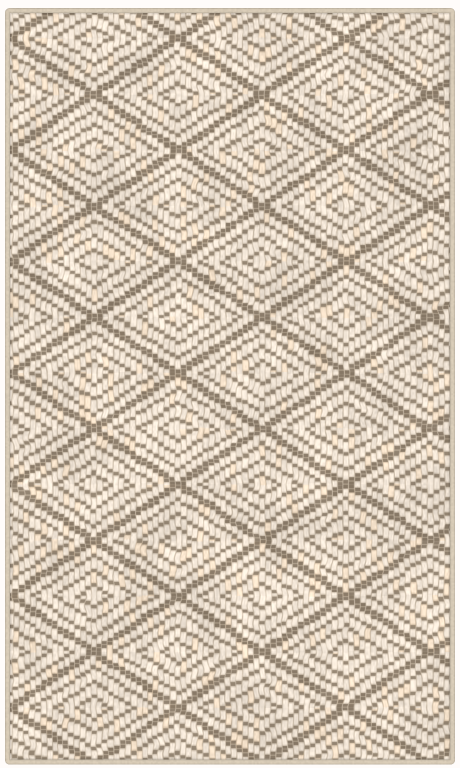
Reproduce this pattern procedurally as a WebGL 2 fragment shader.

```glsl
#version 300 es
precision highp float;
// A woven rug: a lattice of nested stepped diamonds in cream and taupe yarn, with a bound edge.
uniform vec2 u_resolution;
out vec4 outColor;

// Layout, in canvas heights
const vec2 RUG_CENTER = vec2(0.2995, 0.4970);
const vec2 RUG_HALF = vec2(0.2930, 0.4925);
const float CORNER = 0.006;
const float BINDING = 0.0065;
const vec2 CROSSING = vec2(0.2318, 0.5143);
const vec2 PERIOD = vec2(0.2188, 0.1452);

// Weave, in stitch cells
const float CELLS = 30.0;       // columns and rows in one repeat
const float RING_STEP = 4.0;    // rows between nested diamonds
const float LINE_HALF = 1.08;   // lattice line
const float RING_HALF = 0.50;   // nested diamonds
const float DASH_WIDTH = 0.46;
const vec2 WOBBLE = vec2(0.5, 0.8);
const float UNEVEN = 0.07;      // broad light and dark areas
const int SAMPLES = 4;

const vec3 BACKGROUND = vec3(1.00, 0.99, 0.98);
const vec3 CREAM = vec3(0.98, 0.93, 0.87);
const vec3 GAP = vec3(0.75, 0.69, 0.61);
const vec3 TAUPE = vec3(0.47, 0.41, 0.34);
const vec3 TAUPE_LIGHT = vec3(0.66, 0.60, 0.52);
const vec3 BINDING_COLOR = vec3(0.83, 0.78, 0.70);

float hash(vec2 p) {
  vec3 q = fract(vec3(p.xyx) * 0.1031);
  q += dot(q, q.yzx + 33.33);
  return fract((q.x + q.y) * q.z);
}

float noise(vec2 p) {
  vec2 i = floor(p), f = fract(p);
  f = f * f * (3.0 - 2.0 * f);
  return mix(mix(hash(i), hash(i + vec2(1, 0)), f.x),
             mix(hash(i + vec2(0, 1)), hash(i + vec2(1, 1)), f.x), f.y);
}

float roundedBox(vec2 p, vec2 halfSize, float r) {
  vec2 d = abs(p) - halfSize + r;
  return length(max(d, 0.0)) + min(max(d.x, d.y), 0.0) - r;
}

// Distance from the middle of the repeat, mirrored on both sides
float fold(float x) {
  return abs(mod(x + 0.5 * CELLS, CELLS) - 0.5 * CELLS);
}

vec3 weave(vec2 p) {
  vec2 q = (p - CROSSING) / PERIOD * CELLS;
  q.x += WOBBLE.x * (noise(q * vec2(0.3, 0.4) + 300.0) - 0.5);
  float column = floor(q.x + 0.5);
  float across = abs(q.x - column);
  q.y += WOBBLE.y * (noise(vec2(column * 7.0, q.y * 0.35) + 400.0) - 0.5);

  // Stepped diamonds: every column shifts the bands by one row
  float s = fold(column) - fold(q.y);
  float ring = floor(s / RING_STEP + 0.5);
  float t = abs(s - RING_STEP * ring);
  bool lattice = abs(ring) < 0.5;
  float bandHalf = lattice ? LINE_HALF : (abs(ring) < 3.5 ? RING_HALF : 0.0);
  float side = 31.0 * floor(q.y / (0.5 * CELLS));

  // Plump cream stitches with shaded sides and ends
  float tone = hash(vec2(column + 200.0, floor(s / RING_STEP) + side + 500.0));
  float gapDepth = 0.35 + 0.55 * noise(vec2(floor(q.x) * 5.0, q.y * 0.5) + 600.0);
  float plump = 1.0 - gapDepth * smoothstep(0.28, 0.5, across);
  plump *= mix(0.5, 1.0, smoothstep(0.0, 0.6, t - bandHalf));
  float fibre = noise(vec2(q.x * 4.0, q.y * 1.2) + 90.0);
  vec3 color = mix(GAP, CREAM, plump);
  color *= 0.95 + 0.07 * tone + 0.09 * (fibre - 0.5);
  color = mix(color, color * vec3(0.99, 0.96, 0.92), step(0.9, tone));

  // Taupe dashes, paler on the rings and two-stranded on the lattice
  float wear = hash(vec2(column + 700.0, ring + side + 300.0));
  float dash = 1.0 - smoothstep(bandHalf - 0.2, bandHalf + 0.15, t);
  dash *= 1.0 - smoothstep(DASH_WIDTH - 0.14, DASH_WIDTH + 0.08, across);
  dash *= step(0.01, bandHalf) * (0.75 + 0.25 * wear);
  vec3 yarn = mix(TAUPE, TAUPE_LIGHT, lattice ? 0.3 * wear : 0.1 + 0.55 * wear);
  if (lattice) yarn = mix(TAUPE_LIGHT, yarn, smoothstep(0.0, 0.3, t));
  color = mix(color, yarn, dash);
  return color * (1.0 + UNEVEN * (noise(p * 22.0 + 50.0) - 0.5));
}

vec3 rug(vec2 p) {
  float d = roundedBox(p - RUG_CENTER, RUG_HALF, CORNER);
  if (d > 0.0) return BACKGROUND;
  if (d < -BINDING) {
    float contact = smoothstep(0.0, 0.003, -d - BINDING);
    return weave(p) * mix(0.86, 1.0, contact);
  }
  // Rolled cloth binding
  float roll = 1.0 - pow(abs(2.0 * -d / BINDING - 1.0), 3.0);
  float cloth = noise(p * 450.0) - 0.5;
  return BINDING_COLOR * (0.84 + 0.18 * roll + 0.06 * cloth);
}

void main() {
  // Average a grid of samples to smooth every edge
  vec3 sum = vec3(0.0);
  for (int y = 0; y < SAMPLES; y++) {
    for (int x = 0; x < SAMPLES; x++) {
      vec2 offset = (vec2(x, y) + 0.5) / float(SAMPLES) - 0.5;
      sum += rug((gl_FragCoord.xy + offset) / u_resolution.y);
    }
  }
  outColor = vec4(sum / float(SAMPLES * SAMPLES), 1.0);
}
```
